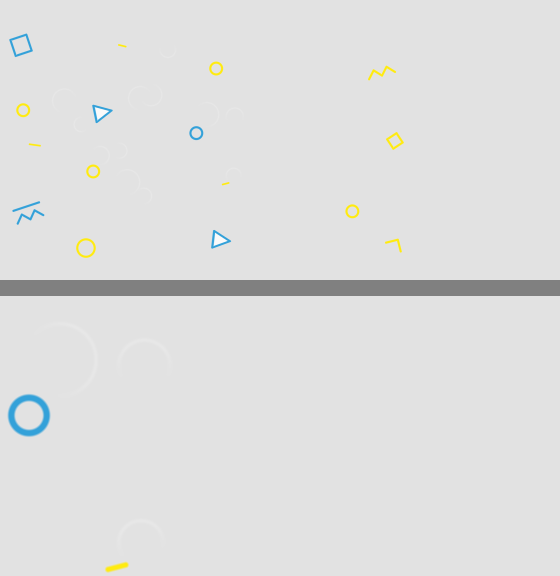
Top: the whole. Bottom: its middle third, enlarged.
Reproduce this background procedurally as a Shadertoy shader.

```glsl
// Sparse yellow and blue outline shapes scattered over a pale grey ground.

const vec3 GROUND = vec3(0.888);
const vec3 YELLOW = vec3(1.0, 0.92, 0.06);
const vec3 BLUE = vec3(0.20, 0.63, 0.85);
const float STROKE = 0.0038;   // half line width, in canvas heights
const float MARGIN = 0.075;

float hash(float n, float seed) {
    return fract(sin(n * 12.9898 + seed * 78.233) * 43758.5453);
}

vec2 rotate(vec2 p, float angle) {
    float c = cos(angle), s = sin(angle);
    return vec2(c * p.x + s * p.y, c * p.y - s * p.x);
}

// Distance functions
float segment(vec2 p, vec2 a, vec2 b) {
    vec2 pa = p - a, ba = b - a;
    return length(pa - ba * clamp(dot(pa, ba) / dot(ba, ba), 0.0, 1.0));
}

float box(vec2 p, float halfSide) {
    vec2 q = abs(p) - halfSide;
    return length(max(q, 0.0)) + min(max(q.x, q.y), 0.0);
}

float triangle(vec2 p, float radius) {
    float d = 1e3, inside = 1.0;
    for (int k = 0; k < 3; k++) {
        float a = float(k) * 2.0944;
        vec2 v = radius * vec2(cos(a), sin(a));
        vec2 w = radius * vec2(cos(a + 2.0944), sin(a + 2.0944));
        d = min(d, segment(p, v, w));
        vec2 e = w - v, q = p - v;
        inside = min(inside, step(0.0, e.x * q.y - e.y * q.x));
    }
    return mix(d, -d, inside);
}

float zigzag(vec2 p, float stepLength, float height) {
    float d = 1e3;
    for (int k = 0; k < 4; k++) {
        float x = (float(k) - 2.0) * stepLength;
        float y = (k % 2 == 0) ? -height : height;
        d = min(d, segment(p, vec2(x, y), vec2(x + stepLength, -y)));
    }
    return d;
}

float caret(vec2 p, float size) {
    vec2 tip = vec2(size, size) * 0.5;
    return min(segment(p, tip - vec2(size, 0.0), tip),
               segment(p, tip, tip - vec2(0.0, size)));
}

float cover(float d, float halfWidth, float soft) {
    return 1.0 - smoothstep(-soft, soft, d - halfWidth);
}

// Low-discrepancy placement, crowded towards the left
vec2 place(float n, float aspect) {
    vec2 u = fract(0.5 + n * vec2(0.7549, 0.5698));
    u = clamp(u + 0.06 * (vec2(hash(n, 1.0), hash(n, 2.0)) - 0.5), 0.0, 1.0);
    u.x = pow(u.x, 1.5);
    return MARGIN + u * (vec2(aspect, 1.0) - 2.0 * MARGIN);
}

// Barely visible pale arcs in the left part
float ghostArcs(vec2 p, float aspect, float soft) {
    float amount = 0.0;
    for (int i = 0; i < 12; i++) {
        float n = float(i);
        vec2 centre = vec2(aspect * (0.07 + 0.35 * hash(n, 5.0)), 0.3 + 0.6 * hash(n, 6.0));
        vec2 q = rotate(p - centre, 6.2832 * hash(n, 7.0));
        float radius = mix(0.025, 0.045, hash(n, 8.0));
        float fade = smoothstep(-0.5, 0.8, q.y / radius);
        amount = max(amount, fade * cover(abs(length(q) - radius), 0.002, soft));
    }
    return amount;
}

void mainImage(out vec4 fragColor, in vec2 fragCoord) {
    vec2 p = fragCoord / iResolution.y;
    float aspect = iResolution.x / iResolution.y;
    float soft = max(0.7 / iResolution.y, 0.0018);
    vec3 color = GROUND + 0.018 * ghostArcs(p, aspect, soft);

    for (int i = 0; i < 16; i++) {
        float n = float(i);
        vec2 q = rotate(p - place(n, aspect), mix(-0.3, 0.5, hash(n, 3.0)));
        bool blue = i == 0 || i == 6 || (i >= 8 && i <= 10);
        float d, width = STROKE;

        if (i < 6) {                  // rings, one of them larger
            d = abs(length(q) - (i == 1 ? 0.031 : 0.021));
        } else if (i < 8) {           // tilted squares
            d = abs(box(rotate(q, 0.4), blue ? 0.030 : 0.020));
        } else if (i < 10) {          // triangles with a white fill
            float t = triangle(q * vec2(0.95, 1.1), 0.038);
            color = mix(color, vec3(0.98), cover(t, 0.0, soft));
            d = abs(t);
        } else if (i < 12) {          // zigzags, the blue one under a bar
            d = zigzag(q, 0.024, 0.013);
            if (blue) d = min(d, segment(q, vec2(-0.048, 0.035), vec2(0.048, 0.035)));
        } else if (i < 15) {          // short dashes
            float reach = mix(0.010, 0.022, hash(n, 4.0));
            d = segment(q, vec2(-reach, 0.0), vec2(reach, 0.0));
            width = 0.8 * STROKE;
        } else {                      // open corner
            d = caret(q, 0.043);
        }
        color = mix(color, blue ? BLUE : YELLOW, cover(d, width, soft));
    }
    fragColor = vec4(color, 1.0);
}
```
